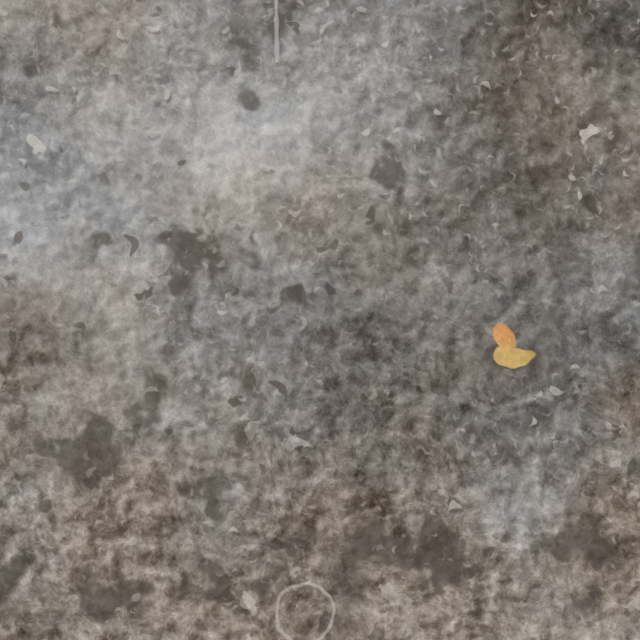
Give the GLSL for this texture, as a WebGL 2 fragment shader.

```glsl
#version 300 es
precision highp float;
// Trodden grey-brown soil with pale chips, dark pits, a dry leaf, a twig and a ring.
uniform vec2 u_resolution;
out vec4 fragColor;

const float BASE_LIGHT = 0.487;
const float BROAD_CONTRAST = 0.34;
const float GRAIN_CONTRAST = 0.34;
const float RELIEF_CONTRAST = 0.16;
const float GRAIN_SCALE = 48.0;
const float HAZE_LIGHT = 0.10;
const float SOFTNESS = 0.0018;
const vec3 WARM_SHIFT = vec3(0.036, 0.0, -0.037);
const vec3 CHIP = vec3(0.77, 0.75, 0.72);
const vec3 PIT = vec3(0.29, 0.265, 0.24);
const vec3 LEAF_YELLOW = vec3(0.78, 0.66, 0.42);
const vec3 LEAF_ORANGE = vec3(0.80, 0.57, 0.36);

float hash(vec2 p) {
  vec3 q = fract(p.xyx * vec3(0.1031, 0.1030, 0.0973));
  q += dot(q, q.yzx + 33.33);
  return fract((q.x + q.y) * q.z);
}

float noise(vec2 p) {
  vec2 i = floor(p), f = fract(p);
  f = f * f * (3.0 - 2.0 * f);
  return mix(mix(hash(i), hash(i + vec2(1, 0)), f.x),
             mix(hash(i + vec2(0, 1)), hash(i + vec2(1, 1)), f.x), f.y);
}

// Layered noise centred on zero
float fbm(vec2 p, float gain) {
  float sum = 0.0, weight = 1.0, total = 0.0;
  for (int i = 0; i < 4; i++) {
    sum += weight * (noise(p) - 0.5);
    total += weight;
    weight *= gain;
    p = mat2(1.6, 1.2, -1.2, 1.6) * p + 17.3;
  }
  return sum / total;
}

vec2 turn(vec2 v, float a) {
  return vec2(cos(a) * v.x + sin(a) * v.y, cos(a) * v.y - sin(a) * v.x);
}

float cover(float d) {
  float edge = max(SOFTNESS, 0.7 / u_resolution.y);
  return smoothstep(edge, -edge, d);
}

float segment(vec2 p, vec2 a, vec2 b) {
  vec2 ab = b - a;
  return length(p - a - ab * clamp(dot(p - a, ab) / dot(ab, ab), 0.0, 1.0));
}

float ellipse(vec2 p, vec2 size) {
  return (length(p / size) - 1.0) * min(size.x, size.y);
}

// Scattered bent slivers; size is a half extent in grid cells
float flecks(vec2 p, float grid, float chance, vec2 size, float seed) {
  vec2 q = p * grid, cell = floor(q);
  float ragged = 0.9 * (noise(p * 130.0 + seed) - 0.5);
  float result = 0.0;
  for (int y = -1; y <= 1; y++)
  for (int x = -1; x <= 1; x++) {
    vec2 id = cell + vec2(x, y), key = id + seed;
    if (hash(key) > chance) continue;
    vec2 centre = id + vec2(hash(key + 31.7), hash(key + 57.1));
    vec2 v = turn(q - centre, 6.283 * hash(key + 83.9));
    vec2 extent = size * mix(0.55, 1.2, hash(key + 11.3));
    v.y += (hash(key + 7.7) - 0.5) * 1.4 * v.x * v.x / extent.x;
    float d = ellipse(v, extent) + ragged * extent.y;
    result = max(result, cover(d / grid) * mix(0.25, 1.0, hash(key + 43.1)));
  }
  return result;
}

void main() {
  vec2 p = gl_FragCoord.xy / u_resolution.y;
  vec2 warped = p + 0.018 * vec2(fbm(p * 22.0, 0.5), fbm(p * 22.0 + 40.0, 0.5));

  // Broad light: pale diagonal haze, darker right side
  float broad = fbm(warped * 5.0 + 3.0, 0.6);
  float haze = exp(-pow(segment(p, vec2(-0.05, 0.62), vec2(0.42, 0.79)) / 0.14, 2.0));
  float lower = smoothstep(0.5, 0.1, p.y + 0.5 * broad);
  float light = BASE_LIGHT + BROAD_CONTRAST * broad + HAZE_LIGHT * haze;
  light += 0.025 * smoothstep(0.6, 0.0, p.x) - 0.03 * smoothstep(0.55, 0.95, p.x);

  // Crumbly grain with light falling from the upper left
  vec2 g = warped * GRAIN_SCALE;
  float grain = fbm(g, 0.7);
  float rough = mix(0.85, 1.2, lower) * (1.0 - 0.25 * haze);
  light += rough * (GRAIN_CONTRAST * grain
         + RELIEF_CONTRAST * (grain - fbm(g + vec2(-0.4, 0.4), 0.7)));
  float warmth = 0.5 + 0.5 * lower - 0.35 * haze + 1.5 * fbm(p * 6.0 + 60.0, 0.5);
  vec3 color = vec3(light) + clamp(warmth, 0.0, 1.2) * WARM_SHIFT;

  // Dark clefts and pits
  float cleft = smoothstep(0.13, 0.27, fbm(warped * 13.0 + 9.0, 0.6) + 0.05 * lower);
  color = mix(color, PIT, 0.6 * cleft);
  color = mix(color, PIT, 0.6 * flecks(warped, 26.0, 0.13, vec2(0.32, 0.17), 210.0));

  // Pale chips over their small shadows, thickest at the upper right
  float crowd = clamp(0.55 + 0.6 * p.x * p.y + 1.8 * fbm(p * 7.0 + 25.0, 0.5), 0.25, 1.0);
  float shade = flecks(p + vec2(-0.003, 0.005), 20.0, 0.22, vec2(0.2, 0.09), 120.0);
  color = mix(color, PIT, 0.4 * shade * crowd);
  color = mix(color, CHIP, 0.55 * crowd * flecks(p, 64.0, 0.34, vec2(0.34, 0.13), 10.0));
  color = mix(color, CHIP, 0.7 * crowd * flecks(p, 38.0, 0.22, vec2(0.26, 0.12), 70.0));
  color = mix(color, CHIP, 0.8 * crowd * flecks(p, 20.0, 0.22, vec2(0.2, 0.09), 120.0));
  color = mix(color, CHIP + 0.03, 0.8 * crowd * flecks(p, 9.0, 0.1, vec2(0.22, 0.1), 170.0));

  // Twig, and a pale ring beside a hollow
  float wobble = 0.006 * (noise(p * 60.0) - 0.5);
  float twig = segment(p, vec2(0.433, 0.905), vec2(0.431, 1.02)) - 0.003;
  color = mix(color, CHIP, 0.6 * cover(twig + 0.4 * wobble));
  vec2 hollow = (p - vec2(0.542, 0.09)) / vec2(0.025, 0.06);
  color = mix(color, PIT, 0.6 * exp(-dot(hollow, hollow)));
  float ring = abs(ellipse(p - vec2(0.476, 0.042), vec2(0.045, 0.046)) + wobble) - 0.0025;
  color = mix(color, CHIP, 0.55 * cover(ring));

  // Dry leaf of two lobes with a soft shadow
  vec2 leaf = p - vec2(0.798, 0.455);
  float lobeLow = ellipse(turn(leaf - vec2(0.003, -0.012), -0.15), vec2(0.035, 0.016));
  float lobeHigh = ellipse(turn(leaf - vec2(-0.009, 0.017), -0.85), vec2(0.026, 0.015));
  color = mix(color, PIT, 0.5 * smoothstep(0.018, -0.01, lobeLow + 0.25 * leaf.y));
  vec3 leafColor = mix(LEAF_YELLOW, LEAF_ORANGE, smoothstep(-0.01, 0.02, leaf.y));
  color = mix(color, leafColor + 0.25 * grain, cover(min(lobeLow, lobeHigh) + 1.3 * wobble));

  fragColor = vec4(clamp(color, 0.0, 1.0), 1.0);
}
```
